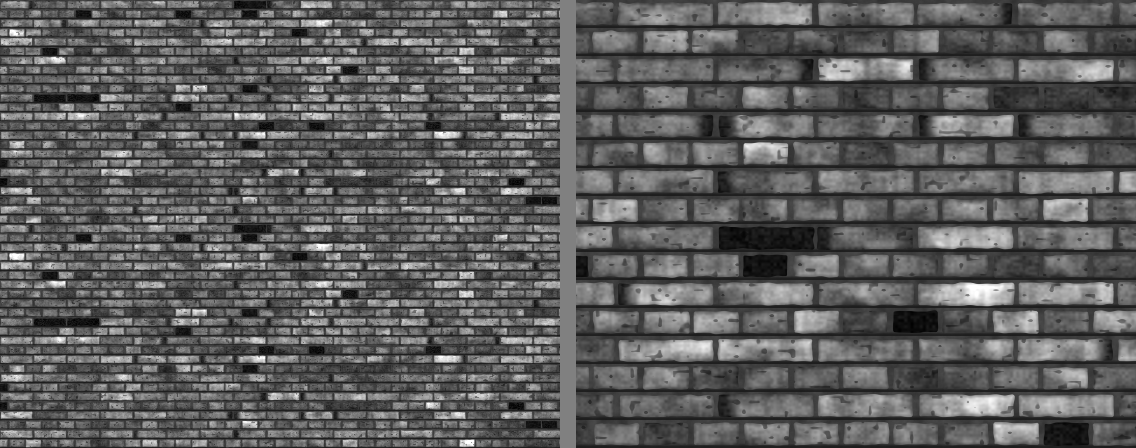
Left, the full canvas; right, a detail of the centre.
Reproduce this texture procedurally as a WebGL 1 fragment shader.

```glsl
precision highp float;
// Weathered grey brick wall: alternating courses of stretchers and headers.
uniform vec2 u_resolution;

const float COURSES = 48.0;          // courses over the canvas height
const float REPEAT = 24.0;           // courses before the brick tones recur
const float STRETCHER = 3.571;       // brick length in course heights
const float BED_JOINT = 0.21;
const float HEAD_JOINT = 0.17;
const float MORTAR = 0.24;
const float SHADOW = 0.09;
const float BURNT = 0.08;
const float PALE = 0.76;

float hash(vec2 p) {
  return fract(sin(dot(p, vec2(127.1, 311.7))) * 43758.5453);
}

float noise(vec2 p) {
  vec2 i = floor(p), f = fract(p);
  f = f * f * (3.0 - 2.0 * f);
  return mix(mix(hash(i), hash(i + vec2(1.0, 0.0)), f.x),
             mix(hash(i + vec2(0.0, 1.0)), hash(i + vec2(1.0, 1.0)), f.x), f.y);
}

float fbm(vec2 p) {
  float sum = 0.0, amp = 0.5;
  for (int i = 0; i < 4; i++) {
    sum += amp * noise(p);
    p = p * 2.03 + 17.3;
    amp *= 0.5;
  }
  return sum / 0.9375;
}

// Signed distance to a box with rounded corners
float roundedBox(vec2 p, vec2 halfSize, float radius) {
  vec2 d = abs(p) - halfSize + radius;
  return length(max(d, 0.0)) + min(max(d.x, d.y), 0.0) - radius;
}

// Flat tone of one brick, with rare burnt and pale ones
float brickTone(vec2 id, float isHeader) {
  float spread = 0.6 * hash(id + 3.7) + 0.4 * hash(id + 9.2);
  float tone = mix(mix(0.37, 0.73, spread), mix(0.25, 0.64, spread), isHeader);
  tone += 0.08 * (hash(vec2(id.y, 5.3)) - 0.5);
  float rare = hash(id + 21.4);
  tone = mix(tone, BURNT, step(rare, mix(0.006, 0.05, isHeader)));
  return mix(tone, PALE, step(0.955, rare));
}

// Stains, sooty ends, grain and pits on a brick face
float weather(float tone, vec2 p, vec2 local, vec2 id, float isHeader) {
  vec2 shift = 40.0 * vec2(hash(id + 1.1), hash(id + 6.6));
  float stain = fbm(local * vec2(0.9, 1.3) + shift);
  float streak = noise(local * vec2(4.5, 1.1) + shift);
  tone *= 1.0 + 1.0 * (stain - 0.5) + 0.22 * (streak - 0.5);

  float soot = smoothstep(0.52, 0.72, fbm(p * vec2(0.5, 0.8) + 31.0));
  tone *= 1.0 - 0.32 * soot;

  float side = sign(hash(id + 14.0) - 0.5);
  float sootyEnd = smoothstep(0.9, 1.55, local.x * side + 0.5 * (stain - 0.5));
  tone *= 1.0 - 0.75 * sootyEnd * step(hash(id + 8.8), 0.14) * (1.0 - isHeader);

  tone += 0.10 * (noise(p * 9.0) - 0.5);
  float pit = smoothstep(0.80, 0.92, noise(p * vec2(4.0, 5.5) + 7.0));
  return tone * (1.0 - 0.4 * pit);
}

void main() {
  vec2 p = gl_FragCoord.xy / u_resolution.y * COURSES;
  float pixel = COURSES / u_resolution.y;

  // Brick cell: even courses are headers centred over the stretcher joints
  float course = floor(p.y);
  float isHeader = 1.0 - mod(course, 2.0);
  float brickLength = STRETCHER * mix(1.0, 0.5, isHeader);
  float along = p.x / brickLength + 0.5 * isHeader;
  vec2 id = vec2(floor(along), mod(course, REPEAT));
  vec2 local = vec2((fract(along) - 0.5) * brickLength, fract(p.y) - 0.5);

  // Outline with small irregularities in size, place and edge
  vec2 jitter = vec2(hash(id + 2.5), hash(id + 4.9)) - 0.5;
  vec2 halfSize = 0.5 * vec2(brickLength - HEAD_JOINT, 1.0 - BED_JOINT);
  halfSize -= vec2(0.02, 0.015) * hash(id + 11.3);
  float edge = roundedBox(local - jitter * vec2(0.06, 0.04), halfSize, 0.07);
  edge += 0.07 * (noise(p * 3.2) - 0.5);
  float face = 1.0 - smoothstep(-0.65 * pixel, 0.65 * pixel, edge);

  // Mortar, darker in the shade under each course
  float mortar = MORTAR + 0.14 * (fbm(p * 3.0) - 0.5);
  float shade = 1.0 - smoothstep(-0.46, -0.32, local.y);
  mortar = mix(mortar, SHADOW, 0.8 * shade);

  // Brick face, lit from above with worn dark rims
  float tone = brickTone(id, isHeader);
  tone = weather(tone, p, local, id, isHeader);
  tone *= 1.0 + 0.16 * local.y;
  tone *= 1.0 - 0.22 * smoothstep(-0.14, 0.0, edge);

  float grey = mix(mortar, tone, face);
  gl_FragColor = vec4(vec3(clamp(grey, 0.0, 1.0)), 1.0);
}
```
